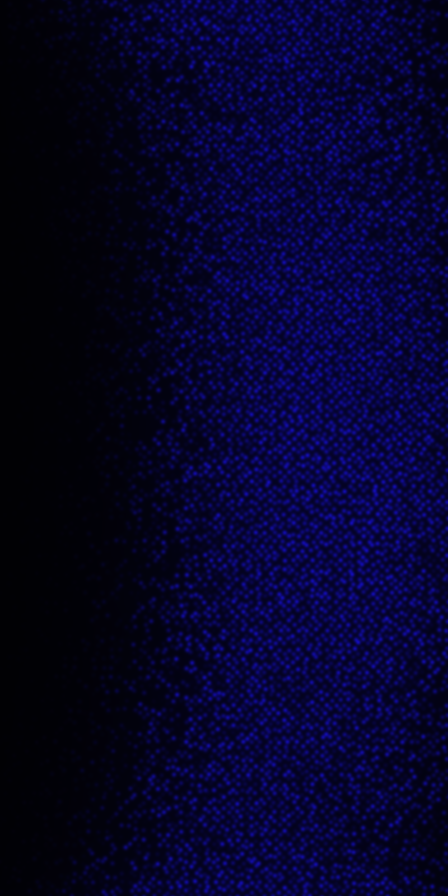
This background is drawn by a Shadertoy shader. Its source:

```glsl
const float DOTS_ACROSS = 68.0;
const vec3 NIGHT = vec3(0.004, 0.004, 0.012);
const vec3 HAZE = vec3(0.012, 0.008, 0.13);
const vec3 DOT_BLUE = vec3(0.048, 0.03, 0.47);

float hash(vec2 p) {
    vec3 q = fract(vec3(p.xyx) * 0.1031);
    q += dot(q, q.yzx + 33.33);
    return fract((q.x + q.y) * q.z);
}

float valueNoise(vec2 p) {
    vec2 cell = floor(p);
    vec2 f = fract(p);
    f = f * f * (3.0 - 2.0 * f);
    float low = mix(hash(cell), hash(cell + vec2(1, 0)), f.x);
    float high = mix(hash(cell + vec2(0, 1)), hash(cell + vec2(1, 1)), f.x);
    return mix(low, high, f.y);
}

float gaussian(float x, float width) {
    return exp(-x * x / (width * width));
}

// Bowed vertical column of light, brightest just below the middle
float lightColumn(vec2 uv) {
    float bow = sin(3.14159 * clamp(uv.y, 0.0, 1.0));
    float centre = mix(0.56, 0.73, bow);
    float offset = uv.x - centre;
    float width = offset < 0.0 ? 0.37 : 0.47;
    float ends = gaussian(uv.y - 1.04, 0.10) + gaussian(uv.y + 0.02, 0.05);
    float strength = 0.66 + 0.34 * gaussian(uv.y - 0.49, 0.27) + 0.22 * ends;
    return gaussian(offset, width) * strength;
}

// Soft dots on a loose diagonal lattice, gathered from neighbouring cells
float dotField(vec2 p, float density, float softness) {
    vec2 cell = floor(p);
    float sum = 0.0;
    for (int y = -1; y <= 1; y++) {
        for (int x = -1; x <= 1; x++) {
            vec2 id = cell + vec2(x, y);
            vec2 jitter = vec2(hash(id + 17.3), hash(id + 61.7)) - 0.5;
            float radius = length(p - id - 0.5 - 0.48 * jitter);
            float lit = smoothstep(-0.3, 0.4, density - 0.8 * hash(id + 200.0));
            float level = lit * mix(0.55, 1.15, hash(id + 113.0));
            sum += level * gaussian(radius, 0.36 + softness);
        }
    }
    return sum;
}

void mainImage(out vec4 fragColor, in vec2 fragCoord) {
    vec2 uv = fragCoord / iResolution.xy;
    vec2 p = fragCoord / iResolution.x;

    // Broad light with gentle mottling
    float light = lightColumn(uv);
    float mottling = mix(valueNoise(p * 9.0), valueNoise(p * 23.0 + 40.0), 0.5);
    float density = light * mix(0.85, 1.15, mottling);

    // Lattice turned by 45 degrees
    vec2 lattice = vec2(p.x + p.y, p.y - p.x) * DOTS_ACROSS * 0.7071 + 150.0;
    float softness = 0.1 * min(DOTS_ACROSS / iResolution.x, 1.0);
    float dots = dotField(lattice, density, softness);

    vec3 color = NIGHT + HAZE * density;
    color += DOT_BLUE * dots * smoothstep(-0.04, 0.5, light);
    fragColor = vec4(color, 1.0);
}
```
